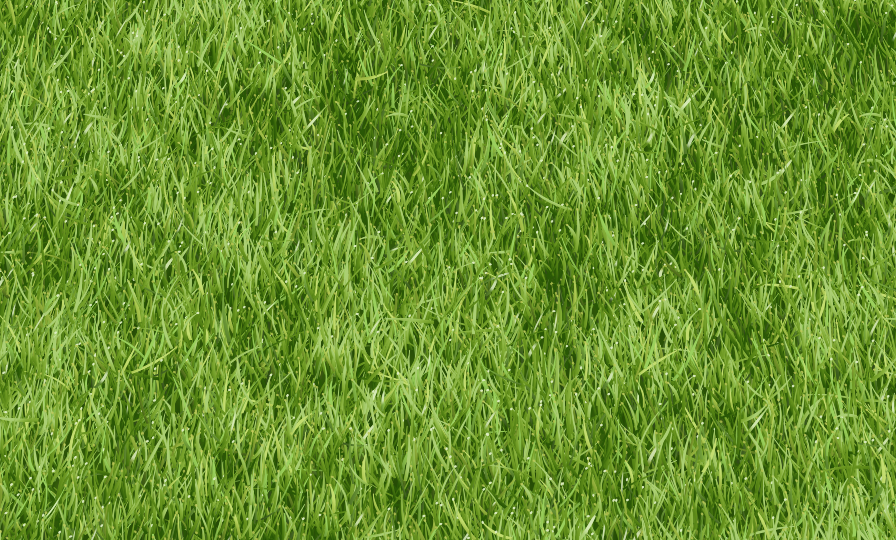
A Shadertoy shader for this texture:

```glsl
// Dense meadow of short, sunlit grass blades with pale tips and small glints
#define LAYERS 15
#define CELL vec2(0.028, 0.060)
#define HALF_LENGTH 0.050
#define HALF_WIDTH 0.0034
#define LEAN 0.85
#define SOFTNESS 0.0010
#define PERSPECTIVE 0.15
#define TONE_BASE 0.13
#define TONE_VARIATION 0.80
#define PATCH_CONTRAST 0.36
#define GLINT_SHARE 0.10

const vec3 SHADOW = vec3(0.16, 0.34, 0.02);
const vec3 DEEP   = vec3(0.31, 0.49, 0.07);
const vec3 LEAF   = vec3(0.41, 0.58, 0.12);
const vec3 BRIGHT = vec3(0.53, 0.69, 0.23);
const vec3 PALE   = vec3(0.67, 0.81, 0.45);
const vec3 COOL   = vec3(0.45, 0.63, 0.26);
const vec3 STRAW  = vec3(0.70, 0.73, 0.32);
const vec3 GLINT  = vec3(0.88, 0.94, 0.78);

float hash(vec2 p) {
    return fract(sin(dot(p, vec2(127.1, 311.7))) * 43758.5453);
}

vec4 hash4(vec2 p) {
    vec4 phase = dot(p, vec2(127.1, 311.7)) + vec4(0.0, 1.7, 3.1, 4.6);
    return fract(sin(phase) * vec4(43758.5, 22578.1, 19642.3, 31415.9));
}

float noise(vec2 p) {
    vec2 i = floor(p), f = fract(p);
    f = f * f * (3.0 - 2.0 * f);
    return mix(mix(hash(i), hash(i + vec2(1, 0)), f.x),
               mix(hash(i + vec2(0, 1)), hash(i + vec2(1, 1)), f.x), f.y);
}

// Colour ramp from shaded soil level to sunlit tips
vec3 grassColor(float tone) {
    float t = clamp(tone, 0.0, 1.0) * 4.0;
    vec3 c = mix(SHADOW, DEEP, clamp(t, 0.0, 1.0));
    c = mix(c, LEAF, clamp(t - 1.0, 0.0, 1.0));
    c = mix(c, BRIGHT, clamp(t - 2.0, 0.0, 1.0));
    return mix(c, PALE, clamp(t - 3.0, 0.0, 1.0));
}

// Paints one curved, tapered blade over the colour below
void paintBlade(inout vec3 color, vec2 p, vec2 cell, vec2 seed,
                float depth, float patchTone, float blur) {
    vec4 a = hash4(seed), b = hash4(seed + 53.7);
    vec2 d = p - (cell + a.xy) * CELL;

    // Mostly upright, with a few strays lying across the others
    float lean = (a.z + b.x - 1.0) * LEAN;
    if (b.y > 0.86) lean *= 2.2;
    float s = sin(lean), c = cos(lean);
    vec2 q = vec2(c * d.x - s * d.y, s * d.x + c * d.y);

    float halfLength = HALF_LENGTH * mix(0.4, 1.0, b.z);
    float along = q.y / halfLength;
    q.x += (a.w - 0.5) * 0.012 * (along * along - 0.3);
    float width = HALF_WIDTH * mix(0.45, 1.0, a.x * a.x);
    float taper = width * (1.0 - 0.6 * smoothstep(-0.1, 1.0, along));
    float cover = smoothstep(blur, -blur, abs(q.x) - taper)
                * smoothstep(blur, -blur, abs(q.y) - halfLength);

    // Light rises with the layer, along the blade and across its fold
    float tone = TONE_BASE + 0.6 * depth + TONE_VARIATION * (b.w - 0.5)
               + 0.22 * along + 0.07 * clamp(q.x / width, -1.0, 1.0) + patchTone;
    vec3 blade = grassColor(tone);
    float light = clamp(0.6 + 0.75 * tone, 0.45, 1.3);
    blade = mix(blade, COOL * light, 0.75 * step(0.85, a.y));
    blade = mix(blade, STRAW * light, 0.4 * step(a.y, 0.12));
    color = mix(color, blade, cover);

    // Cut straw tips and rare bright glints
    float tip = length(q - vec2(0.0, halfLength * 0.95));
    float dotCover = smoothstep(blur, -blur, tip - 0.0025) * step(0.6, depth);
    color = mix(color, STRAW * 1.08, 0.7 * dotCover * step(0.70, a.w));
    color = mix(color, GLINT, 0.9 * dotCover * step(a.w, GLINT_SHARE));
    float sheen = step(0.975, a.z) * step(0.7, depth) * smoothstep(0.6, 0.2, abs(along));
    color = mix(color, GLINT, 0.8 * cover * sheen);
}

void mainImage(out vec4 fragColor, in vec2 fragCoord) {
    vec2 uv = fragCoord / iResolution.y;
    float aspect = iResolution.x / iResolution.y;

    // Blades shrink gently toward the far, upper edge
    vec2 p = vec2((uv.x - 0.5 * aspect) * (1.0 + PERSPECTIVE * uv.y),
                  uv.y * (1.0 + 0.5 * PERSPECTIVE * uv.y));
    float blur = max(SOFTNESS, 0.6 / iResolution.y);

    // Broad sunny and shaded patches, and smaller tufts
    float patchTone = PATCH_CONTRAST * (noise(p * 5.0 + 9.0) - 0.5
                    + noise(p * 13.0 + 31.0) - 0.5
                    + 0.8 * (noise(p * vec2(30.0, 22.0) + 57.0) - 0.5));
    vec3 color = mix(SHADOW * 0.8, DEEP, 0.5 * noise(p * vec2(60.0, 22.0)));

    // Shaded layers first, sunlit ones last; nearer rows cover farther ones
    for (int layer = 0; layer < LAYERS; layer++) {
        float id = float(layer);
        float depth = id / float(LAYERS - 1);
        vec2 shifted = p + CELL * fract(id * vec2(0.618, 0.414));
        vec2 home = floor(shifted / CELL);
        for (int row = 1; row >= -1; row--) {
            for (int column = -2; column <= 2; column++) {
                vec2 cell = home + vec2(column, row);
                paintBlade(color, shifted, cell, cell + id * vec2(17.3, 41.9),
                           depth, patchTone, blur);
            }
        }
    }
    fragColor = vec4(color, 1.0);
}
```
